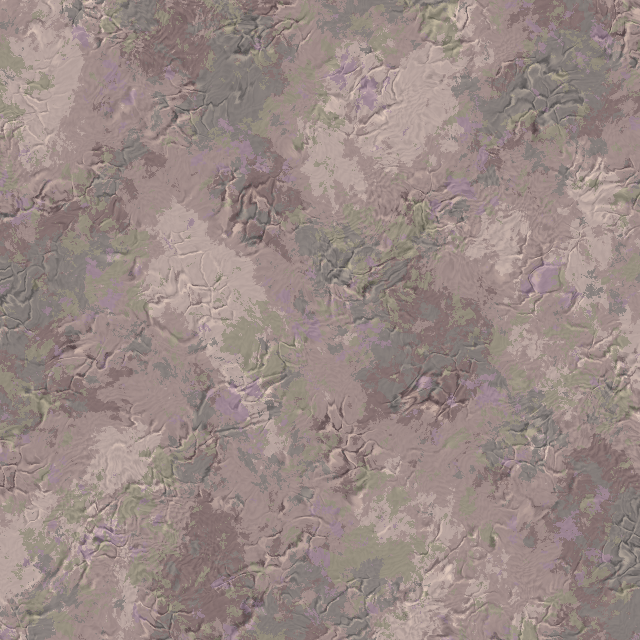
Write a WebGL 1 fragment shader that draws this texture.

```glsl
precision highp float;
uniform vec2 u_resolution;

vec2 hash2(vec2 p) {
  return fract(sin(vec2(dot(p, vec2(127.1, 311.7)), dot(p, vec2(269.5, 183.3)))) * 43758.5);
}

// Layered, warped sines with a spread of about one
float clouds(vec2 p, float gain) {
  float sum = 0.0;
  float amp = 2.0 * sqrt(1.0 - gain * gain);
  for (int i = 0; i < 7; i++) {
    p += 0.5 * sin(p.yx * 0.8 + float(i));
    sum += amp * sin(p.x) * sin(p.y);
    p = mat2(1.5, 1.15, -1.15, 1.5) * p + 2.3;
    amp *= gain;
  }
  return sum;
}

// Distances to the nearest and second nearest cell points
vec2 cells(vec2 p) {
  vec2 base = floor(p);
  vec2 nearest = vec2(8.0);
  for (int y = -1; y <= 1; y++) {
    for (int x = -1; x <= 1; x++) {
      vec2 cell = base + vec2(float(x), float(y));
      float d = distance(p, cell + hash2(cell));
      nearest = d < nearest.x ? vec2(d, nearest.x) : vec2(nearest.x, min(nearest.y, d));
    }
  }
  return nearest;
}

float crease(vec2 p) {
  vec2 d = cells(p);
  return smoothstep(0.0, 0.24, d.y - d.x);
}

// Height of the surface: broad folds, small folds, grain
float relief(vec2 p, vec3 strength) {
  return strength.x * crease(p * vec2(15.0, 18.0))
       + strength.y * crease(p * 34.0 + 5.0)
       + strength.z * cells(p * 125.0).x;
}

float above(float value, float level) {
  return smoothstep(level - 0.09, level + 0.09, value);
}

void main() {
  vec2 uv = gl_FragCoord.xy / u_resolution.y;

  // Folds fade in and out, grain gathers in patches
  vec2 bent = uv + 0.010 * vec2(clouds(uv * 30.0, 0.5), clouds(uv * 30.0 + 9.0, 0.5));
  vec3 strength = vec3(
    0.9 * smoothstep(0.0, 1.5, clouds(uv * 21.0 + 3.0, 0.5)),
    0.65 * smoothstep(-0.4, 1.4, clouds(uv * 23.0 + 17.0, 0.5)),
    0.2 + 0.35 * smoothstep(0.3, 1.5, clouds(uv * 8.0 + 31.0, 0.5)));
  vec2 toLight = vec2(-0.0012, 0.0016);
  float shade = relief(bent - toLight, strength) - relief(bent + toLight, strength);

  // Ragged steps of mauve
  float speckle = clouds(uv * 95.0 + 13.0, 0.75);
  float tone = 0.92 * clouds(uv * vec2(11.0, 8.0) + 4.0, 0.62) + 0.22 * speckle + 0.5 * shade;
  vec3 color = mix(vec3(0.535, 0.455, 0.453), vec3(0.63, 0.55, 0.54), above(tone, -0.6));
  color = mix(color, vec3(0.71, 0.635, 0.615), above(tone, 0.95));

  // Mineral stains, broken into fine flakes
  float flakes = clouds(uv * 62.0 + 23.0, 0.75);
  float olive = 0.72 * clouds(uv * 14.0 + 40.0, 0.7) + 0.7 * flakes;
  float grey = 0.65 * clouds(uv * 13.0 + 57.0, 0.68) - 0.5 * tone - 0.55 * flakes;
  float violet = 0.75 * clouds(uv * 17.0 + 71.0, 0.7) + 0.65 * clouds(uv * 70.0 + 5.0, 0.72);
  color = mix(color, vec3(0.59, 0.56, 0.50), above(olive, 0.92));
  color = mix(color, vec3(0.53, 0.50, 0.49), above(grey, 0.92));
  color = mix(color, vec3(0.62, 0.53, 0.58), above(violet, 1.65));

  // Soft drift of brightness, warm lit edges, dull shadows
  color += 0.010 * clamp(tone, -1.5, 1.0);
  color += clamp(shade, -0.8, 0.8) * (shade > 0.0 ? vec3(0.20, 0.18, 0.14) : vec3(0.23, 0.21, 0.20));
  gl_FragColor = vec4(color, 1.0);
}
```
